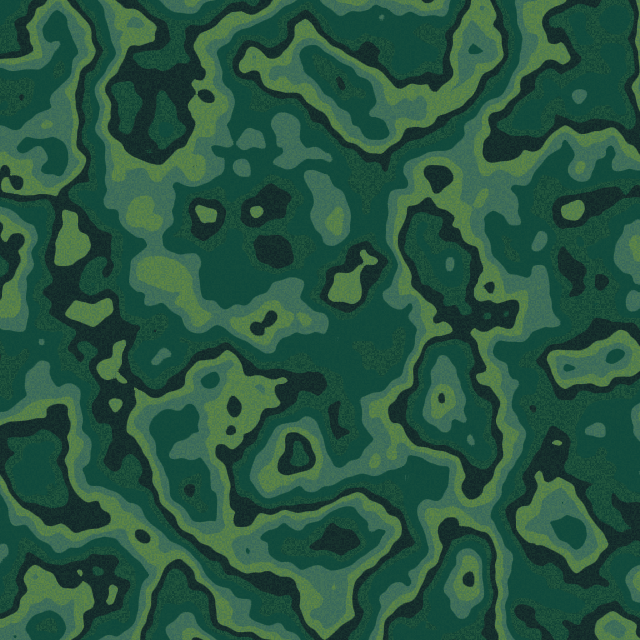
Write a WebGL 2 fragment shader that draws this pattern.

```glsl
#version 300 es
precision highp float;
// Camouflage-like contour map: layered gradient noise forms a height field,
// which is wrapped into repeating cycles of five flat green bands.
// Each band is speckled with fine grain between two close tones.

uniform vec2 u_resolution;
out vec4 fragColor;

const int BANDS = 5;

// Bands from low to high: ink, moss, forest, teal, olive.
const vec3 SHADE[BANDS] = vec3[](
    vec3(0.070, 0.150, 0.158),
    vec3(0.065, 0.260, 0.210),
    vec3(0.058, 0.283, 0.234),
    vec3(0.215, 0.405, 0.360),
    vec3(0.290, 0.470, 0.325));
const vec3 SPECKLE[BANDS] = vec3[](
    vec3(0.098, 0.208, 0.182),
    vec3(0.138, 0.340, 0.240),
    vec3(0.080, 0.300, 0.238),
    vec3(0.275, 0.455, 0.338),
    vec3(0.375, 0.530, 0.260));

// Height within a cycle where each band begins.
const float BAND_START[BANDS] = float[](0.0, 0.20, 0.38, 0.61, 0.80);

// Integer hash of a lattice cell, returned in 0..1.
float hash(vec2 cell, uint seed) {
    uvec2 q = uvec2(ivec2(cell));
    uint h = q.x * 1597334677u ^ q.y * 3812015801u ^ seed * 2798796415u;
    h = (h ^ (h >> 16)) * 2246822519u;
    h = (h ^ (h >> 13)) * 3266489917u;
    h ^= h >> 16;
    return float(h >> 8) / 16777216.0;
}

// Slope contribution of one lattice corner.
float cornerSlope(vec2 cell, vec2 offset, uint seed) {
    float angle = 6.28319 * hash(cell, seed);
    return dot(vec2(cos(angle), sin(angle)), offset);
}

float gradientNoise(vec2 p, uint seed) {
    vec2 cell = floor(p);
    vec2 f = p - cell;
    vec2 fade = f * f * f * (f * (f * 6.0 - 15.0) + 10.0);
    vec2 right = vec2(1.0, 0.0);
    vec2 up = vec2(0.0, 1.0);
    float low = mix(cornerSlope(cell, f, seed),
                    cornerSlope(cell + right, f - right, seed), fade.x);
    float high = mix(cornerSlope(cell + up, f - up, seed),
                     cornerSlope(cell + 1.0, f - 1.0, seed), fade.x);
    return mix(low, high, fade.y);
}

// Sum of octaves, each finer and weaker than the last.
float fractalNoise(vec2 p, int octaves, float gain) {
    float sum = 0.0;
    float amplitude = 1.0;
    for (int i = 0; i < octaves; i++) {
        sum += amplitude * gradientNoise(p, uint(i) + 7u);
        p = p * 2.0 + vec2(0.37, 0.61);
        amplitude *= gain;
    }
    return sum;
}

vec3 grainyTone(int band, float grain) {
    return mix(SHADE[band], SPECKLE[band], grain);
}

// Colour of a wrapped height, with every band edge smoothed.
vec3 bandColor(float height, float edge, float grain) {
    float level = fract(height);
    vec3 color = grainyTone(0, grain);
    for (int i = 1; i < BANDS; i++) {
        float above = smoothstep(BAND_START[i] - edge, BAND_START[i], level);
        color = mix(color, grainyTone(i, grain), above);
    }
    // The top of the cycle drops straight back to the darkest band.
    return mix(color, grainyTone(0, grain), smoothstep(1.0 - edge, 1.0, level));
}

void main() {
    vec2 uv = gl_FragCoord.xy / u_resolution.y;

    // Contour heights
    float height = 2.1 * fractalNoise(uv * 4.6 + vec2(3.2, 8.7), 4, 0.43) + 0.45;
    float edge = clamp(1.3 * fwidth(height), 0.001, 0.12);

    // Fine grain
    float grain = hash(floor(uv * 512.0), 91u);

    fragColor = vec4(bandColor(height, edge, grain), 1.0);
}
```
